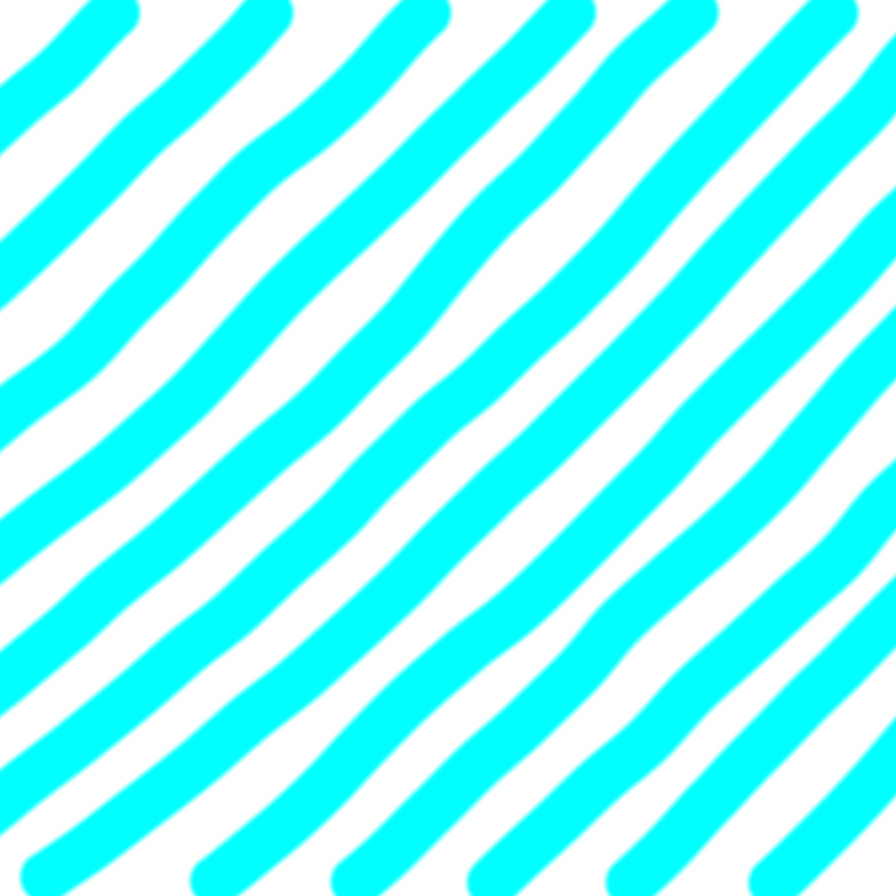
A Shadertoy shader for this pattern:

```glsl
// Hand-drawn cyan marker strokes running diagonally across white paper.

float hash(vec2 p) {
    return fract(sin(dot(p, vec2(127.1, 311.7))) * 43758.5453);
}

// Smooth 1D noise in -0.5..0.5, different for each stroke.
float wobble(float t, float seed) {
    float cell = floor(t);
    float f = fract(t);
    f = f * f * (3.0 - 2.0 * f);
    return mix(hash(vec2(cell, seed)), hash(vec2(cell + 1.0, seed)), f) - 0.5;
}

// Even spacing, slightly pushed apart in the upper left half.
float strokeBase(float k) {
    return 0.1536 * k - 0.006 + 0.042 * sin(3.14159 * pow((k - 1.0) / 11.0, 0.75));
}

// Centre line of stroke k at position t along the diagonal.
float strokeCentre(float k, float t) {
    float bow = t < 0.0 ? -0.3 * min(t * t, 0.25) : -0.08 * t * t;
    return strokeBase(k) + bow
         + 0.027 * wobble(t * 6.5, k)
         + 0.007 * wobble(t * 19.0, k + 31.0);
}

// Distance to stroke k, with round ends near the top and bottom edges.
float strokeDistance(vec2 p, float k) {
    float across = p.x + p.y;
    float along = 0.5 * (p.x - p.y);
    float halfBase = 0.5 * strokeBase(k);
    float start = 0.5 * strokeCentre(k, halfBase - 0.985) - 0.985;
    float end = 0.5 * strokeCentre(k, halfBase - 0.014) - 0.014;
    float t = clamp(along, start, end);
    return length(vec2((across - strokeCentre(k, t)) * 0.7071, (along - t) * 1.4142));
}

void mainImage(out vec4 fragColor, in vec2 fragCoord) {
    vec2 p = fragCoord / iResolution.xy;
    p.y = 1.0 - p.y; // strokes are numbered from the top left corner

    float nearest = 1.0;
    for (int k = 1; k <= 12; k++) {
        nearest = min(nearest, strokeDistance(p, float(k)));
    }

    // Soft marker edge, never narrower than a pixel.
    float soft = max(0.0048, 0.7 / iResolution.y);
    float ink = 1.0 - smoothstep(-soft, soft, nearest - 0.0285);
    fragColor = vec4(mix(vec3(1.0), vec3(0.0, 1.0, 1.0), ink), 1.0);
}
```
